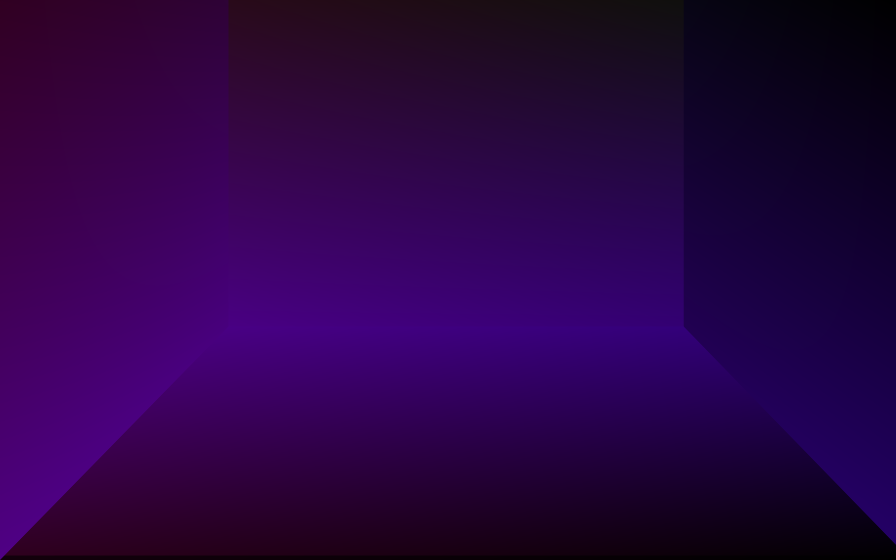
This background is drawn by a WebGL 1 fragment shader. Its source:

```glsl
precision highp float;
// An empty room in violet light: left wall, back wall, right wall and floor.
// Each surface blends four corner colours over its own perspective
// coordinates; soft masks along the room's edges join the surfaces.

uniform vec2 u_resolution;

#define BACK_LEFT 0.255     // left edge of the back wall
#define BACK_RIGHT 0.763    // right edge of the back wall
#define HORIZON 0.417       // height where floor and back wall meet
#define RIGHT_FOOT 0.027    // floor edge height at the right border
#define STRIP_HEIGHT 0.008  // dark strip along the bottom
#define STRIP_LIGHT 0.4     // brightness kept inside that strip

// Bilinear blend: bottom left, bottom right, top left, top right.
vec3 surface(vec2 st, vec3 bl, vec3 br, vec3 tl, vec3 tr) {
    st = clamp(st, 0.0, 1.0);
    return mix(mix(bl, br, st.x), mix(tl, tr, st.x), st.y);
}

// Height of the floor's outline at a given x.
float floorEdge(float x) {
    float leftRise = HORIZON * x / BACK_LEFT;
    float rightFall = mix(HORIZON, RIGHT_FOOT, (x - BACK_RIGHT) / (1.0 - BACK_RIGHT));
    return min(HORIZON, min(leftRise, rightFall));
}

// One-pixel-wide soft step.
float softStep(float edge, float value, float pixel) {
    return smoothstep(edge - 0.5 * pixel, edge + 0.5 * pixel, value);
}

void main() {
    vec2 uv = gl_FragCoord.xy / u_resolution;
    vec2 pixel = 1.0 / u_resolution;

    // Walls: height is measured from the floor outline to the ceiling.
    float edge = floorEdge(uv.x);
    float rise = (uv.y - edge) / (1.0 - edge);
    float leftU = uv.x / BACK_LEFT;
    float backU = (uv.x - BACK_LEFT) / (BACK_RIGHT - BACK_LEFT);
    float rightU = (uv.x - BACK_RIGHT) / (1.0 - BACK_RIGHT);

    vec3 leftWall = surface(vec2(leftU, rise),
        vec3(0.31, 0.0, 0.52), vec3(0.28, 0.0, 0.49),
        vec3(0.19, 0.0, 0.13), vec3(0.18, 0.01, 0.21));
    vec3 backWall = surface(vec2(backU, rise),
        vec3(0.285, 0.0, 0.51), vec3(0.20, 0.0, 0.45),
        vec3(0.16, 0.04, 0.10), vec3(0.06, 0.06, 0.05));
    vec3 rightWall = surface(vec2(rightU, rise),
        vec3(0.13, 0.0, 0.32), vec3(0.14, 0.0, 0.40),
        vec3(0.03, 0.02, 0.08), vec3(0.0, 0.0, 0.0));

    // Floor: its sides spread apart toward the viewer.
    float floorLeft = BACK_LEFT * uv.y / HORIZON;
    float floorRight = BACK_RIGHT
        + (HORIZON - uv.y) * (1.0 - BACK_RIGHT) / (HORIZON - RIGHT_FOOT);
    float floorU = (uv.x - floorLeft) / max(floorRight - floorLeft, 0.01);
    vec3 ground = surface(vec2(floorU, uv.y / HORIZON),
        vec3(0.18, 0.0, 0.11), vec3(0.0, 0.0, 0.0),
        vec3(0.285, 0.0, 0.52), vec3(0.20, 0.0, 0.48));
    ground *= mix(STRIP_LIGHT, 1.0, softStep(STRIP_HEIGHT, uv.y, pixel.y));

    // Join the surfaces with smooth edges.
    vec3 color = mix(leftWall, backWall, softStep(BACK_LEFT, uv.x, pixel.x));
    color = mix(color, rightWall, softStep(BACK_RIGHT, uv.x, pixel.x));
    color = mix(ground, color, softStep(edge, uv.y, 1.5 * pixel.y));
    gl_FragColor = vec4(color, 1.0);
}
```
